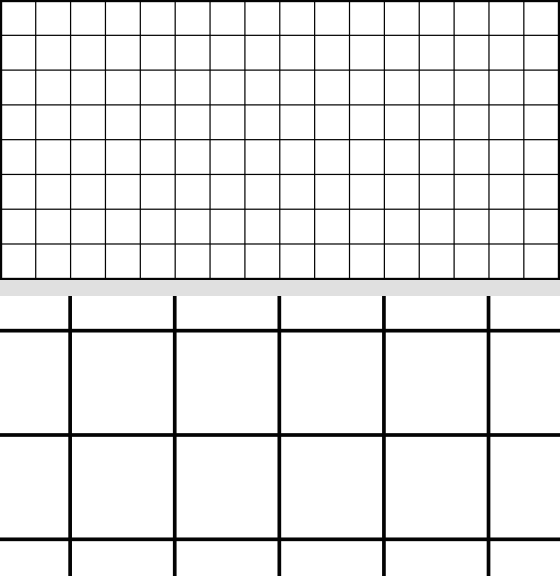
Top: the whole. Bottom: its middle third, enlarged.
A WebGL 2 fragment shader for this pattern:

```glsl
#version 300 es
precision highp float;
// Plain white sheet ruled into 16 by 8 squares by thin black lines, with a heavier border.

uniform vec2 u_resolution;
out vec4 outColor;

// Smoothed coverage of a stroke, given the distance to its centre line
vec2 stroke(vec2 distanceToLine, float width, float pixel) {
    return clamp((0.5 * width - distanceToLine) / pixel + 0.5, 0.0, 1.0);
}

void main() {
    // Lengths are fractions of the canvas height
    float pixel = 1.0 / u_resolution.y;
    vec2 size = u_resolution * pixel;
    vec2 p = gl_FragCoord.xy * pixel;

    // Inner ruling, nearly centred on the sheet
    vec2 pitch = size * vec2(0.06226, 0.1242);
    vec2 cell = (p - 0.5 * size - vec2(-0.0008, 0.0012)) / pitch;
    vec2 toRule = abs(fract(cell + 0.5) - 0.5) * pitch;
    vec2 rule = stroke(toRule, 0.0044, pixel);

    // Outer border, half of its stroke lying beyond the edge
    vec2 toEdge = min(p, size - p);
    vec2 border = stroke(toEdge, 0.0156, pixel);

    // Ink over paper
    vec2 ink = max(rule, border);
    float coverage = 1.0 - (1.0 - ink.x) * (1.0 - ink.y);
    vec3 paperColor = vec3(1.0);
    vec3 inkColor = vec3(0.01);
    outColor = vec4(mix(paperColor, inkColor, coverage), 1.0);
}
```
